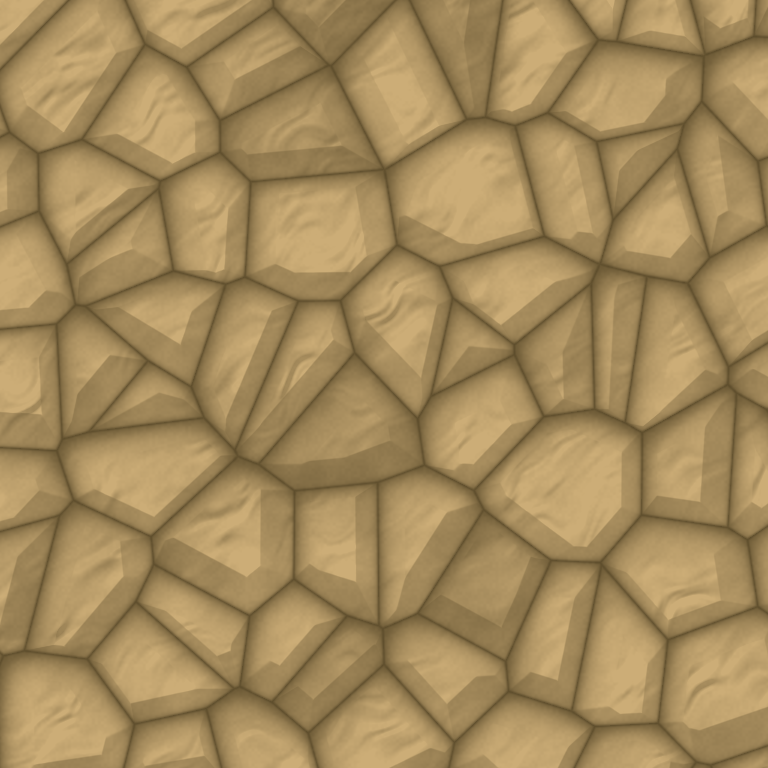
This texture is drawn by a Shadertoy shader. Its source:

```glsl
#define CELLS 7.5
#define JITTER 1.3
#define BEVEL_MIN 0.07
#define BEVEL_MAX 0.36
#define FACET_SHARPNESS 45.0
#define LIGHT_DIR normalize(vec2(-0.4, 0.9))
#define LIT_FALLOFF 0.095
#define SHADED_FALLOFF 0.027
#define RIPPLE_STRENGTH 0.85
#define RIPPLE_ANGLE 0.72
#define CRACK_COLOR vec3(0.37, 0.305, 0.175)
#define STONE_COLOR vec3(0.785, 0.665, 0.455)

vec2 hash2(vec2 p) {
    vec3 q = fract(p.xyx * vec3(0.1031, 0.1030, 0.0973));
    q += dot(q, q.yzx + 33.33);
    return fract((q.xx + q.yz) * q.zy);
}

float noise(vec2 p) {
    vec2 i = floor(p), f = fract(p);
    f = f * f * f * (f * (f * 6.0 - 15.0) + 10.0);
    float low = mix(hash2(i).x, hash2(i + vec2(1, 0)).x, f.x);
    float high = mix(hash2(i + vec2(0, 1)).x, hash2(i + 1.0).x, f.x);
    return mix(low, high, f.y);
}

// Wavy ridges stretched along one diagonal
float relief(vec2 p) {
    float c = cos(RIPPLE_ANGLE), s = sin(RIPPLE_ANGLE);
    vec2 q = vec2(c * p.x + s * p.y, c * p.y - s * p.x);
    q += 0.3 * (vec2(noise(p * 2.6), noise(p * 2.6 + 19.7)) - 0.5);
    return noise(q * vec2(2.1, 6.0)) + 0.45 * noise(q * vec2(4.5, 12.0) + 7.3);
}

vec2 stoneCenter(vec2 id) {
    return id + 0.5 + JITTER * (hash2(id + 50.0) - 0.5);
}

// Nearest stone: offset to its centre, and its grid cell
vec2 nearestStone(vec2 p, out vec2 cell) {
    vec2 base = floor(p), best = vec2(9.0);
    for (int y = -2; y <= 2; y++)
    for (int x = -2; x <= 2; x++) {
        vec2 id = base + vec2(x, y);
        vec2 offset = stoneCenter(id) - p;
        if (dot(offset, offset) < dot(best, best)) {
            best = offset;
            cell = id;
        }
    }
    return best;
}

void mainImage(out vec4 fragColor, in vec2 fragCoord) {
    vec2 p = fragCoord / iResolution.y * CELLS;
    float pixel = CELLS / iResolution.y;
    vec2 cell;
    vec2 center = nearestStone(p, cell);

    // Bevelled facets: the lowest bevel plane sets the tone
    float occlusion = 1.0, nearestEdge = 9.0;
    float toneSum = 0.0, flatSum = 0.0, weightSum = 0.0;
    for (int y = -2; y <= 2; y++)
    for (int x = -2; x <= 2; x++) {
        if (x == 0 && y == 0) continue;
        vec2 id = cell + vec2(x, y);
        vec2 other = stoneCenter(id) - p;
        vec2 outward = normalize(other - center);
        float edge = max(dot(0.5 * (center + other), outward), 0.0);
        float facing = dot(outward, LIGHT_DIR);
        float width = mix(BEVEL_MIN, BEVEL_MAX, hash2(cell * 3.0 + id * 7.0 + 90.0).x);
        float weight = exp(-FACET_SHARPNESS * min(edge / width, 1.6));
        float falloff = mix(SHADED_FALLOFF, LIT_FALLOFF, smoothstep(-0.5, 0.3, facing));
        occlusion *= 1.0 - exp(-(edge + 0.006) / falloff);
        nearestEdge = min(nearestEdge, edge);
        float plateau = smoothstep(width - pixel, width + pixel, edge);
        float facetTone = mix(0.59, 0.99, smoothstep(-0.75, 0.35, facing));
        toneSum += weight * mix(facetTone, 1.0, plateau);
        flatSum += weight * plateau;
        weightSum += weight;
    }
    float tone = toneSum / weightSum;
    float flatness = flatSum / weightSum;

    // Each stone has its own surface and its own overall shade
    vec2 random = hash2(cell + 13.0);
    vec2 surface = p + random * 23.0;
    float shade = mix(0.6, 1.0, smoothstep(0.0, 0.22, random.x));
    float mottle = noise(surface * 2.2) + 0.5 * noise(surface * 5.0) - 0.75;
    float ripple = relief(surface + 0.035 * LIGHT_DIR) - relief(surface);
    float patches = smoothstep(0.2, 0.7, noise(surface * 1.6 + 40.0));
    ripple *= RIPPLE_STRENGTH * mix(0.35, 1.0, flatness) * mix(0.4, 1.0, patches);
    ripple = clamp(ripple, -0.12, 0.3);

    float value = 0.14 + 0.85 * occlusion * tone * shade;
    value += occlusion * (0.16 * mottle - ripple);
    value += 0.05 * (noise(p * 34.0) - 0.5);
    value -= 0.13 * (1.0 - smoothstep(0.0, 0.025, nearestEdge));
    vec3 color = mix(CRACK_COLOR, STONE_COLOR, clamp(value, 0.0, 1.04));
    fragColor = vec4(color, 1.0);
}
```
